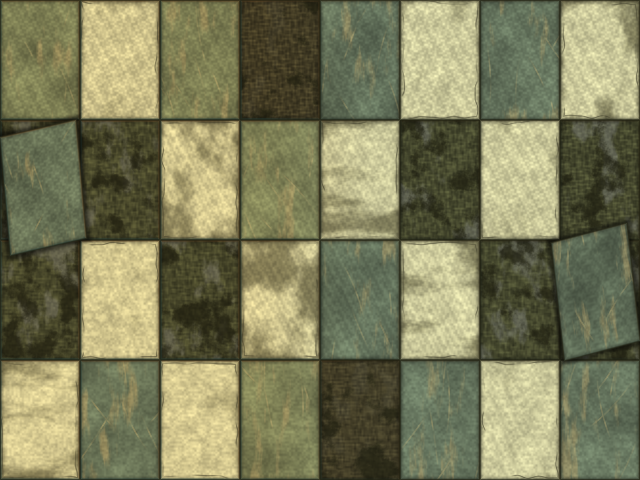
A Shadertoy shader for this pattern:

```glsl
// A patchwork of worn rectangular tiles, eight across and four down, with two
// loose tiles lying askew. Each finish is layered from value noise, stains,
// scratches and threads; seams and tinted rims come from edge distances.

const vec2 GRID = vec2(6.0, 4.0);          // tiles per canvas height
const vec2 TILE = 1.0 / GRID;
const float SEAM = 0.0022;                 // half width of a seam
const float RIM = 0.006;                   // reach of the tinted rim
const float GRAIN = 0.15;
const int SCRATCHES = 6;

const vec3 TEAL = vec3(0.40, 0.46, 0.37);
const vec3 OLIVE = vec3(0.48, 0.51, 0.36);
const vec3 TAN = vec3(0.66, 0.61, 0.42);
const vec3 CREAM = vec3(0.84, 0.83, 0.64);
const vec3 STAIN = vec3(0.46, 0.45, 0.32);
const vec3 MOSS = vec3(0.29, 0.30, 0.19);
const vec3 BROWN = vec3(0.27, 0.25, 0.16);
const vec3 SLATE = vec3(0.45, 0.46, 0.41);
const vec3 SOOT = vec3(0.13, 0.13, 0.07);
const vec3 CYAN_RIM = vec3(0.22, 0.43, 0.43);
const vec3 RUST_RIM = vec3(0.67, 0.45, 0.23);

// Finishes: 0 teal, 1 olive, 2 cream, 3 stained cream, 4 moss, 5 brown.
const int LAYOUT[32] = int[32](
    3, 0, 2, 1, 5, 0, 2, 0,
    4, 2, 4, 3, 0, 3, 4, 4,
    4, 4, 3, 1, 3, 4, 2, 4,
    1, 2, 1, 5, 0, 2, 0, 3);

float hash(vec2 p) {
    return fract(sin(dot(p, vec2(127.1, 311.7))) * 43758.5453);
}

float noise(vec2 p) {
    vec2 i = floor(p), f = fract(p);
    f = f * f * (3.0 - 2.0 * f);
    return mix(mix(hash(i), hash(i + vec2(1, 0)), f.x),
               mix(hash(i + vec2(0, 1)), hash(i + vec2(1, 1)), f.x), f.y);
}

float fbm(vec2 p) {
    float sum = 0.0, amp = 0.52;
    for (int i = 0; i < 5; i++) {
        sum += amp * noise(p);
        p = mat2(1.6, 1.2, -1.2, 1.6) * p + 3.7;
        amp *= 0.5;
    }
    return sum;
}

// Thin, slightly bowed scratches at random places and slants.
float scratches(vec2 q, float seed) {
    float px = 1.0 / iResolution.y, ink = 0.0;
    for (int i = 0; i < SCRATCHES; i++) {
        vec2 id = vec2(float(i), seed);
        vec2 d = (q - vec2(hash(id), hash(id + 17.0))) * TILE;
        float a = 0.8 + 1.5 * hash(id + 31.0);
        d = mat2(cos(a), -sin(a), sin(a), cos(a)) * d;
        float len = mix(0.015, 0.09, hash(id + 47.0));
        float off = abs(d.y + 3.0 * (hash(id + 59.0) - 0.5) * d.x * d.x);
        ink = max(ink, smoothstep(0.0006 + px, 0.0006, off)
                     * smoothstep(len, 0.4 * len, abs(d.x)));
    }
    return ink;
}

// Distance inside a tile to its nearest edge, negative outside.
float edgeDistance(vec2 q) {
    vec2 d = (0.5 - abs(q - 0.5)) * TILE;
    return min(d.x, d.y);
}

vec3 paintedTile(vec2 q, vec2 p, vec3 base, float seed) {
    float streak = fbm(p * vec2(48.0, 11.0));
    vec3 col = base * mix(0.72, 1.28, fbm(p * 14.0 + 5.0));
    col = mix(col, TAN, 0.65 * smoothstep(0.52, 0.78, streak));
    return mix(col, TAN * 1.08, 0.55 * scratches(q, seed) * noise(p * 60.0));
}

vec3 plasterTile(vec2 p, float edge, float dirt, float seed) {
    vec2 stretch = mix(vec2(17.0, 13.0), vec2(7.0, 21.0), step(0.65, hash(vec2(seed, 3.0))));
    float blot = fbm(p * stretch) + 0.12 * smoothstep(0.025, 0.0, edge);
    vec3 col = CREAM * mix(0.88, 1.10, fbm(p * 30.0));
    col = mix(col, STAIN, mix(0.45, 0.85, dirt)
            * smoothstep(0.56 - 0.14 * dirt, 0.86 - 0.12 * dirt, blot));
    // chipped line wandering along the border
    float chip = abs(edge - 0.003 - 0.008 * noise(p * 45.0));
    return mix(col, STAIN * 0.75, 0.6 * smoothstep(0.0025, 0.0, chip)
            * smoothstep(0.4, 0.65, noise(p * 28.0 + 9.0)));
}

vec3 clothTile(vec2 p, vec3 base, float slate) {
    float threads = noise(p * vec2(70.0, 260.0)) + noise(p * vec2(260.0, 70.0));
    vec3 col = base * mix(0.72, 1.32, 0.5 * threads);
    float patchy = fbm(p * vec2(24.0, 14.0));
    col = mix(col, SLATE, slate * smoothstep(0.50, 0.68, patchy));
    return mix(col, SOOT, 0.75 * smoothstep(0.50, 0.70, fbm(p * 25.0 + 11.0)));
}

vec3 tile(vec2 q, int kind, float seed, float tint) {
    vec2 p = q * TILE + 3.1 * seed;
    float edge = edgeDistance(q);
    vec3 col;
    if (kind < 2) col = paintedTile(q, p, kind == 0 ? TEAL : OLIVE, seed);
    else if (kind < 4) col = plasterTile(p, edge, float(kind - 2), seed);
    else col = clothTile(p, kind == 4 ? MOSS : BROWN, kind == 4 ? 0.65 : 0.12);
    col *= 1.0 + GRAIN * (noise(p * 230.0) + noise(p * 110.0) - 1.0);
    col *= mix(vec3(1.0), vec3(1.03, 0.98, 0.91), tint);
    // cool rim at left and bottom, rusty rim at right and top
    vec2 low = q * TILE, high = (1.0 - q) * TILE;
    float wear = mix(0.15, 0.75, tint) * mix(0.5, 1.0, noise(p * 40.0));
    col = mix(col, RUST_RIM, wear * smoothstep(RIM, 0.0, min(high.x, high.y)));
    col = mix(col, CYAN_RIM, wear * smoothstep(RIM, 0.0, min(low.x, low.y)));
    // soft shade, then the dark seam
    col *= mix(0.72, 1.0, smoothstep(0.0, 0.012, edge));
    return mix(SOOT, col, smoothstep(0.0, SEAM + 1.0 / iResolution.y, edge) * 0.8 + 0.2);
}

// Lays a skewed tile with a soft shadow; the axes span its sides.
vec3 looseTile(vec3 under, vec2 p, vec2 centre, mat2 axes, float seed, float tint) {
    vec2 q = inverse(axes) * (p - centre) + 0.5;
    float edge = edgeDistance(q), px = 1.0 / iResolution.y;
    under *= 1.0 - 0.5 * smoothstep(-0.014, 0.0, edge);
    return mix(under, tile(q, 0, seed, tint), smoothstep(-px, px, edge));
}

void mainImage(out vec4 fragColor, in vec2 fragCoord) {
    vec2 p = fragCoord / iResolution.y;
    vec2 cell = floor(p * GRID);
    int index = int(mod(cell.x, 8.0) + 8.0 * mod(cell.y, 4.0));
    float tint = 1.0 - smoothstep(0.5, 0.8, p.x);
    vec3 col = tile(fract(p * GRID), LAYOUT[index], float(index) + 1.0, tint);
    col = looseTile(col, p, vec2(0.090, 0.609), mat2(0.161, 0.037, -0.022, 0.249), 41.0, tint);
    col = looseTile(col, p, vec2(1.241, 0.392), mat2(0.160, 0.042, -0.028, 0.248), 53.0, tint);
    fragColor = vec4(clamp(col, 0.0, 1.0), 1.0);
}
```
